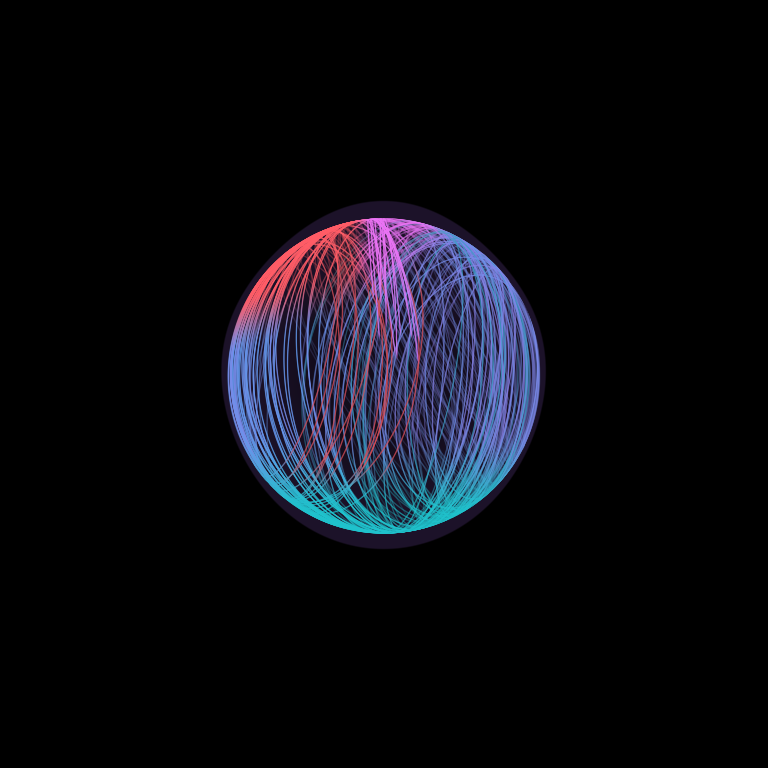
Reproduce this background procedurally as a Shadertoy shader.

```glsl
#define CENTER vec2(0.4995, 0.5105)
#define RADIUS 0.206
#define STRANDS 168
#define LINE_WIDTH 0.0042
#define HALO vec3(0.11, 0.07, 0.16)
#define RED vec3(1.0, 0.36, 0.40)
#define MAGENTA vec3(0.92, 0.45, 0.96)
#define LAVENDER vec3(0.53, 0.50, 0.90)
#define BLUE vec3(0.38, 0.60, 0.93)
#define CYAN vec3(0.12, 0.76, 0.80)

float hash(float n) {
    return fract(sin(n * 12.9898) * 43758.5453);
}

// Screen distance from p to the circle dot(P, n) = offset on one half of the sphere
float circleDistance(vec2 p, float z, vec3 n, float offset) {
    float slopeZ = sign(z) * max(abs(z), 0.12);
    vec2 gradient = n.xy - n.z * p / slopeZ;
    return abs(dot(vec3(p, z), n) - offset) / max(length(gradient), 0.05);
}

// Warm crown, cool middle and cyan base
vec3 strandColor(vec2 p, float tint) {
    float left = 1.0 - smoothstep(-0.7, 0.3, p.x);
    vec3 color = mix(LAVENDER, BLUE, clamp(tint * 0.75 + left * 0.3, 0.0, 1.0));
    color = mix(color, CYAN, 1.0 - smoothstep(-0.88, -0.35, p.y));
    float crown = p.y - 0.9 * max(p.x, 0.0) - 0.3 * min(p.x, 0.0);
    vec3 warm = mix(RED, MAGENTA, smoothstep(-0.22, -0.06, p.x));
    return mix(color, warm, smoothstep(0.42, 0.78, crown));
}

// Colour and coverage of one strand
vec4 strand(vec2 p, float z, float id, float pixel) {
    float a = hash(id + 1.3), b = hash(id + 27.1);
    float c = hash(id + 61.7), tint = hash(id + 93.9);
    bool front = z > 0.0;
    vec3 color = strandColor(p, tint);
    vec3 normal;
    float offset = 0.0, alpha = front ? 0.85 : 0.35;

    if (id < 40.0) {
        // Diagonal veil
        normal = vec3(0.87, 0.25 + 0.35 * a, 0.5 * b - 0.25);
        offset = mix(-0.2, 0.55, c);
        alpha = front ? 0.22 : 0.38;
        color *= 0.8;
    } else if (id < 84.0) {
        // Left meridians
        float longitude = -mix(1.35, 0.45, a * a);
        normal = vec3(cos(longitude), 0.12 * cos(longitude) + 0.16 * (b - 0.5), -sin(longitude));
        offset = 0.12 * (c - 0.5);
    } else if (id < 138.0) {
        // Right loops
        float facing = hash(id + 7.7) < 0.35 ? 1.0 : -1.0;
        normal = vec3(0.85, -0.22 * a, facing * mix(0.2, 0.75, b));
        offset = mix(0.12, 0.72, c);
        alpha = front ? 0.72 : 0.4;
        color = mix(color, CYAN * 0.85, 0.6 * step(0.82, tint));
    } else if (id < 152.0) {
        // Red loops
        normal = vec3(-0.8, 0.25 * a, mix(0.2, 0.6, b));
        offset = mix(0.4, 0.68, c);
        float redPart = smoothstep(-0.7, -0.5, p.x) * smoothstep(-0.75, -0.5, p.y);
        color = mix(color, RED * 0.85, redPart * (1.0 - smoothstep(0.5, 0.8, p.y)));
        alpha = front ? 0.75 : 0.4;
    } else {
        // Magenta plume with loose ends
        float longitude = mix(-0.02, 0.27, a);
        normal = vec3(cos(longitude), 0.12 - 0.12 * b, -sin(longitude));
        float end = mix(0.05, 0.55, c);
        alpha = front ? 0.9 * smoothstep(end, end + 0.06, p.y) : 0.0;
        color = mix(MAGENTA, color, 0.25);
    }

    normal = normalize(normal);
    float d = circleDistance(p, z, normal, offset);
    float coverage = 1.0 - smoothstep(LINE_WIDTH - 0.6 * pixel, LINE_WIDTH + 0.6 * pixel, d);
    return vec4(color, alpha * coverage);
}

void mainImage(out vec4 fragColor, in vec2 fragCoord) {
    float side = min(iResolution.x, iResolution.y);
    vec2 p = ((fragCoord - 0.5 * iResolution.xy) / side + 0.5 - CENTER) / RADIUS;
    float pixel = 1.0 / (side * RADIUS);
    float r = length(p);

    // Dark halo, wider above and below
    float haloEdge = 1.025 + 0.075 * pow(abs(p.y) / max(r, 0.001), 5.0);
    haloEdge += 0.006 * sin(5.0 * atan(p.y, p.x));
    vec3 color = HALO * (1.0 - smoothstep(haloEdge - pixel, haloEdge + pixel, r));
    color *= mix(0.65, 1.0, smoothstep(0.3, 1.0, r));

    // Far half of the sphere, then the near half
    if (r < 1.0) {
        float depth = sqrt(1.0 - r * r);
        float rim = 1.0 - smoothstep(1.0 - 1.5 * pixel, 1.0, r);
        for (int layer = 0; layer < 2; layer++) {
            float z = layer == 0 ? -depth : depth;
            for (int i = 0; i < STRANDS; i++) {
                vec4 s = strand(p, z, float(i), pixel);
                color = mix(color, s.rgb, s.a * rim);
            }
        }
    }
    fragColor = vec4(color, 1.0);
}
```
